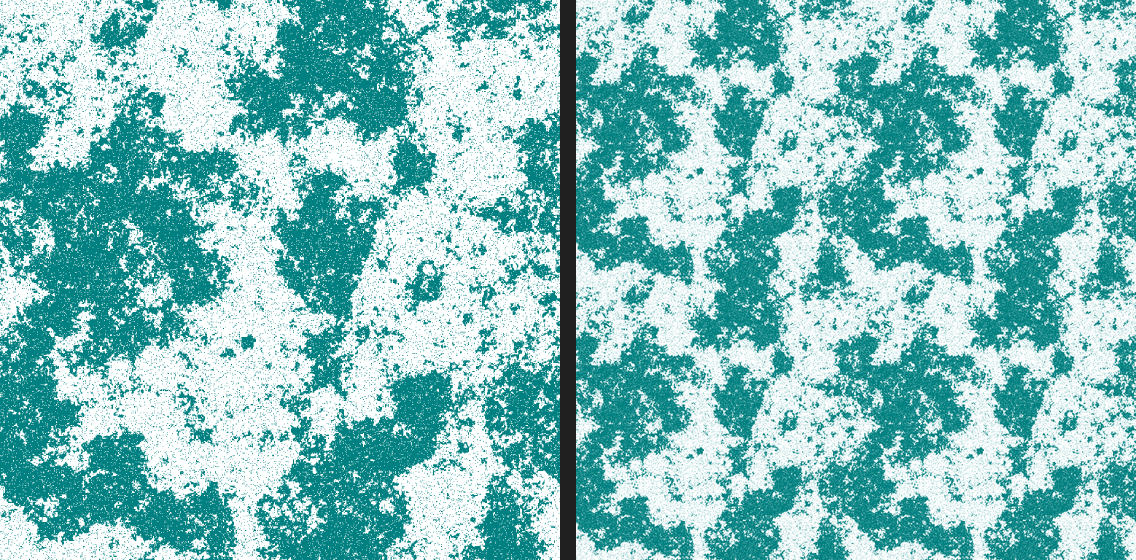
Left, the tile; right, the same tile 2 across and 2 down.
Write a WebGL 2 fragment shader that draws this texture.

```glsl
#version 300 es
precision highp float;
precision highp int;

uniform vec2 u_resolution;
out vec4 fragColor;

const float TAU = 6.2831853;
const float GRAINS = 768.0;

float hash(ivec2 cell, int seed) {
    uint h = uint(cell.x) * 374761393u + uint(cell.y) * 668265263u + uint(seed) * 974634541u;
    h = (h ^ (h >> 15)) * 2246822519u;
    h = (h ^ (h >> 13)) * 3266489917u;
    return float((h ^ (h >> 16)) >> 8) / 16777216.0;
}

// Value noise in -1..1 that wraps after a whole number of cells
float wrappedNoise(vec2 uv, int period, int seed) {
    vec2 p = uv * float(period) + vec2(0.37, 0.71) * float(seed);
    vec2 f = fract(p);
    f = f * f * (3.0 - 2.0 * f);
    ivec2 a = ivec2(floor(p)) % period;
    ivec2 b = (a + 1) % period;
    float low = mix(hash(a, seed), hash(ivec2(b.x, a.y), seed), f.x);
    float high = mix(hash(ivec2(a.x, b.y), seed), hash(b, seed), f.x);
    return 2.0 * mix(low, high, f.y) - 1.0;
}

// Broad domains: plane waves with whole-number frequencies, levelled off
// so that islands can appear anywhere inside them
float domains(vec2 uv) {
    float sum = 0.0;
    for (int i = 0; i < 24; i++) {
        float radius = 1.6 + 0.28 * float(i);
        float angle = 2.4 * float(i);
        vec2 frequency = round(radius * vec2(cos(angle), sin(angle)));
        float phase = hash(ivec2(i, 7), 41);
        sum += pow(radius, -0.7) * sin(TAU * (dot(frequency, uv) + phase));
    }
    return sum / sqrt(0.3 + sum * sum);
}

// Ragged borders, small islands and holes
float islands(vec2 uv) {
    float sum = 0.0;
    int period = 24;
    for (int octave = 1; octave <= 5; octave++) {
        sum += 0.84 * wrappedNoise(uv, period, octave);
        period *= 2;
    }
    return sum;
}

// One grain is either ink or paper, with a few flipped at random
float grainInk(vec2 uv) {
    vec2 cell = mod(floor(uv * GRAINS), GRAINS);
    vec2 center = (cell + 0.5) / GRAINS;
    float ink = step(0.08, domains(center) + islands(center));
    float flipped = step(hash(ivec2(cell), 97), 0.065);
    return abs(ink - flipped);
}

void main() {
    // Average the grains under each pixel
    float ink = 0.0;
    for (int y = -1; y <= 1; y++) {
        for (int x = -1; x <= 1; x++) {
            vec2 offset = vec2(x, y) / 3.0;
            ink += grainInk((gl_FragCoord.xy + offset) / u_resolution) / 9.0;
        }
    }
    vec3 paper = vec3(0.995, 1.0, 1.0);
    vec3 teal = vec3(0.0, 0.5, 0.5);
    fragColor = vec4(mix(paper, teal, ink), 1.0);
}
```
